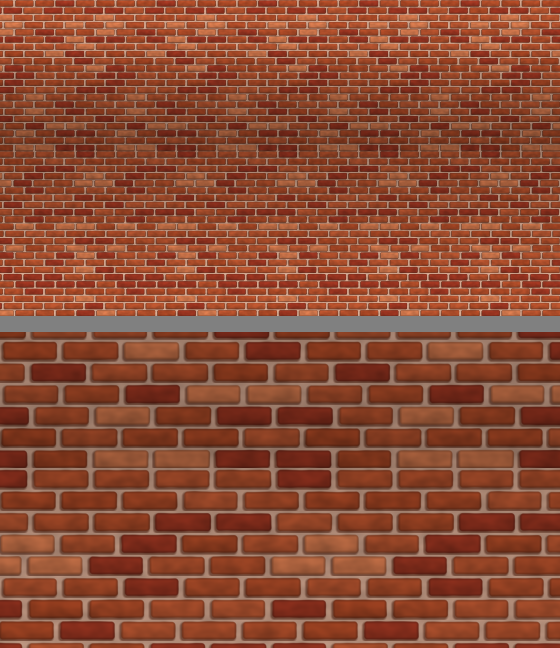
Top: the whole. Bottom: its middle third, enlarged.
Reproduce this texture procedurally as a WebGL 1 fragment shader.

```glsl
precision highp float;
// Brick wall: 44 staggered courses, five-brick colour repeat, dark band across the middle.

uniform vec2 u_resolution;

const vec2 BRICK = vec2(27.7, 9.87); // pitch, with the canvas 432 units high
const float SEAM = 206.0;            // depth where the lower tile cuts off the upper

float hash(vec2 p) {
  return fract(sin(dot(p, vec2(127.1, 311.7))) * 43758.545);
}

// Corner gradient dotted with the offset; wraps every 16 cells across
float corner(vec2 cell, vec2 offset) {
  float angle = 6.2832 * hash(vec2(mod(cell.x, 16.0), cell.y));
  return dot(vec2(cos(angle), sin(angle)), offset);
}

float gradientNoise(vec2 p) {
  vec2 i = floor(p), f = fract(p);
  vec2 w = f * f * f * (f * (f * 6.0 - 15.0) + 10.0);
  vec2 e = vec2(1.0, 0.0);
  return mix(mix(corner(i, f), corner(i + e, f - e), w.x),
             mix(corner(i + e.yx, f - e.yx), corner(i + 1.0, f - 1.0), w.x), w.y);
}

float roundedBox(vec2 p, vec2 halfSize, float radius) {
  vec2 q = abs(p) - halfSize + radius;
  return length(max(q, 0.0)) + min(max(q.x, q.y), 0.0) - radius;
}

void main() {
  float pixel = 432.0 / u_resolution.y;
  vec2 p = gl_FragCoord.xy * pixel;
  p.y = 432.0 - p.y; // depth below the top edge

  // Courses: each tile restarts its own count at the seam
  float lower = step(SEAM, p.y);
  float v = mix(p.y + 0.4, p.y - SEAM, lower) / BRICK.y;
  float course = floor(v);
  float id = course + 40.0 * lower;

  // Half-brick stagger with a slight wobble per course
  float u = (p.x + 8.85) / BRICK.x + 0.5 * mod(course, 2.0)
          + 0.12 * (hash(vec2(id, 7.3)) - 0.5);
  vec2 brick = vec2(mod(floor(u), 5.0), id);
  vec2 local = (vec2(fract(u), fract(v)) - 0.5) * BRICK;

  // Mottling, repeating with the five-brick tile
  vec2 tileUv = vec2(p.x / (5.0 * BRICK.x), p.y / 138.5 + lower * 3.0);
  float mottle = gradientNoise(tileUv * vec2(16.0, 22.0))
               + 0.5 * gradientNoise(tileUv * vec2(32.0, 48.0) + vec2(0.0, 19.0));

  // Brick outline, a little uneven
  vec2 halfSize = vec2(12.6 - 0.5 * hash(brick + 3.1), 4.1 - 0.2 * hash(brick + 8.7));
  float d = roundedBox(local, halfSize, 1.5) + 0.25 * mottle;

  // Fired clay: mostly orange brown, some dark red, a few pale
  float pick = hash(brick + 0.37);
  vec3 clay = mix(vec3(0.58, 0.24, 0.12), vec3(0.64, 0.30, 0.17), hash(brick + 5.9));
  clay = mix(clay, vec3(0.53, 0.18, 0.11), step(pick, 0.24));
  clay = mix(clay, vec3(0.72, 0.41, 0.26), step(0.90, pick));
  clay *= 1.0 + 0.16 * mottle - 0.025 * local.y;
  clay *= mix(1.0, 0.80, smoothstep(-1.3, 0.0, d));

  // Mortar: pale in the joints, shaded below and left of each brick
  float shade = roundedBox(local - vec2(-0.5, 0.6), halfSize, 1.5);
  vec3 mortar = mix(vec3(0.48, 0.31, 0.24), vec3(0.73, 0.58, 0.50),
                    smoothstep(-0.3, 1.1, shade));
  mortar *= 1.0 + 0.12 * mottle;

  float soft = max(0.4, 0.6 * pixel);
  vec3 color = mix(clay, mortar, smoothstep(-soft, soft, d));

  // Broad light, dimming toward the seam from above and below
  float above = mix(1.10, 0.80, smoothstep(20.0, 200.0, p.y));
  float below = mix(0.88, 1.12, smoothstep(SEAM, 425.0, p.y));
  color *= mix(above, below, smoothstep(198.0, 216.0, p.y));

  gl_FragColor = vec4(color, 1.0);
}
```
